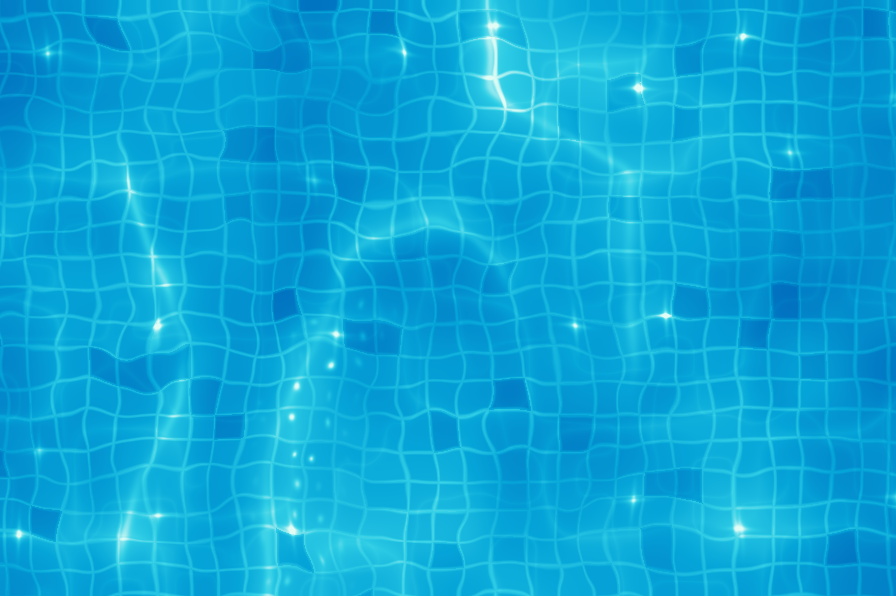
Give the GLSL for this texture, as a Shadertoy shader.

```glsl
// Sunlit swimming pool floor: square blue mosaic with pale grout, bent by
// rippling water. Light is summed as one scalar (noise, caustic curves, tile
// tint, grout, glints) and then mapped through a blue to white ramp.

#define ROWS 19.4          // tiles per canvas height
#define GROUT_WIDTH 0.055  // half width, in tiles
#define GROUT_LIGHT 0.21
#define RIPPLE 0.85        // refraction strength, in tiles
#define TILE_VARIATION 0.09
#define DARK_TILES 0.05    // share of deep blue tiles
#define BASE_LIGHT 0.43
#define GLINT_GRID 5.0     // glint cells per canvas height
#define GLINT_SHARE 0.42

const vec3 DEEP  = vec3(0.00, 0.42, 0.74);
const vec3 WATER = vec3(0.02, 0.65, 0.85);
const vec3 PALE  = vec3(0.19, 0.81, 0.90);
const vec3 SUN   = vec3(0.88, 0.99, 0.96);

float hash(vec2 p) {
    return fract(sin(dot(p, vec2(127.1, 311.7))) * 43758.5453);
}

vec2 hash2(vec2 p) {
    return vec2(hash(p), hash(p + 37.3));
}

float noise(vec2 p) {
    vec2 i = floor(p), f = fract(p);
    f = f * f * f * (f * (f * 6.0 - 15.0) + 10.0);
    return mix(mix(hash(i), hash(i + vec2(1, 0)), f.x),
               mix(hash(i + vec2(0, 1)), hash(i + vec2(1, 1)), f.x), f.y);
}

vec2 noise2(vec2 p) {
    return vec2(noise(p), noise(p + 53.7)) - 0.5;
}

float bell(float d, float width) {
    return exp(-d * d / (width * width));
}

// Caustic thread: bright core inside a broad halo
float thread(float d) {
    return 0.20 * bell(d, 0.009) + 0.17 * bell(d, 0.045);
}

// Thin net of light along the middle contour of a noise field
float web(vec2 p) {
    return pow(1.0 - abs(2.0 * noise(p) - 1.0), 9.0);
}

// Large caustics: two wandering threads, an arch and its left leg
float caustics(vec2 p, float legX) {
    float left = p.x - 0.255 - 0.05 * cos(9.0 * (p.y - 0.4));
    float right = p.x - 0.82 - 0.24 * (1.0 - smoothstep(0.70, 0.86, p.y));
    right /= 1.0 + 1.3 * bell(p.y - 0.78, 0.06);
    vec2 a = (p - vec2(0.71, 0.43)) / vec2(0.17, 0.20);
    float arch = (length(a) - 1.0) * 0.18;
    float patchy = 0.35 + 1.1 * noise(p * 9.0 + 8.0);
    float sum = thread(left) * smoothstep(0.0, 0.1, p.y) * (1.0 - smoothstep(0.65, 0.85, p.y));
    sum += thread(right) * smoothstep(0.3, 0.5, p.y);
    sum += thread(arch) * smoothstep(0.2, 0.8, a.y);
    sum += 0.7 * thread(p.x - legX) * (1.0 - smoothstep(0.48, 0.62, p.y));
    sum += 0.30 * bell(length((p - vec2(0.685, 0.645)) / vec2(1.8, 1.0)), 0.045);
    return sum * patchy - 0.05 * (1.0 - smoothstep(0.7, 1.0, length(a)));
}

// Scattered sun glints: soft core with thin crossed rays
float glints(vec2 p) {
    vec2 q = p * GLINT_GRID, cell = floor(q);
    float sum = 0.0;
    for (int y = -1; y <= 1; y++)
    for (int x = -1; x <= 1; x++) {
        vec2 id = cell + vec2(x, y);
        float on = step(hash(id + 9.1), GLINT_SHARE);
        vec2 d = q - id - 0.15 - 0.7 * hash2(id);
        d += 0.25 * d.yx * (hash(id + 4.4) - 0.5);
        float rays = bell(d.x, 0.02) * bell(d.y, 0.16) + bell(d.y, 0.02) * bell(d.x, 0.13);
        float core = 0.6 * bell(length(d), 0.05) + 0.16 * bell(length(d), 0.22);
        sum += on * (0.35 + 0.65 * hash(id + 2.7)) * (core + 0.4 * rays);
    }
    return sum;
}

void mainImage(out vec4 fragColor, in vec2 fragCoord) {
    vec2 p = fragCoord / iResolution.y;
    float width = iResolution.x / iResolution.y;
    float pixel = ROWS / iResolution.y;

    // Refraction, calmer towards the right
    float calm = 1.0 - 0.45 * smoothstep(0.55 * width, 0.95 * width, p.x);
    vec2 bend = calm * RIPPLE * (0.8 * noise2(p * 10.0) + 0.35 * noise2(p * 21.0 + 5.0));
    vec2 t = p * ROWS + bend;
    vec2 id = floor(t), f = fract(t);
    vec2 wp = p + 0.02 * bend;

    // Broad water light, fine net, darker sides
    float light = BASE_LIGHT + 0.34 * (noise(wp * 3.2 + 2.0) - 0.5) + 0.22 * (noise(wp * 8.0) - 0.5);
    light += 0.13 * web(wp * 5.0 + 11.0) + 0.07 * web(wp * 15.0 + 3.0);
    float side = abs(p.x / width - 0.48) * 2.0;
    light += 0.05 - 0.22 * smoothstep(0.55, 1.05, side);
    float legX = 0.45 + 0.12 * smoothstep(0.2, 0.57, p.y);
    light += caustics(wp, legX);

    // Tile tint and grout
    light += TILE_VARIATION * (hash(id) - 0.5) - 0.17 * step(hash(id + 71.0), DARK_TILES);
    vec2 edge = min(f, 1.0 - f);
    float soft = max(0.045, 0.75 * pixel);
    vec2 line = 1.0 - smoothstep(GROUT_WIDTH - soft, GROUT_WIDTH + soft, edge);
    float grout = max(line.x, line.y);
    light += GROUT_LIGHT * grout * (0.5 + 0.9 * noise(p * 7.0 + 31.0));

    // Sparkles caught within the tiles beside the arch leg
    vec2 spot = f - 0.25 - 0.5 * hash2(id + 17.0);
    float zone = bell(p.x - legX - 0.04, 0.06) * (1.0 - smoothstep(0.45, 0.55, p.y));
    light += 0.75 * zone * hash(id + 6.0) * bell(length(spot * vec2(1.0, 0.7)), 0.10);
    light += 0.75 * glints(wp);

    // Light to colour
    vec3 color = mix(DEEP, WATER, smoothstep(-0.1, 0.6, light) * 0.3 + clamp(light / 0.5, 0.0, 1.0) * 0.7);
    color = mix(color, PALE, clamp((light - 0.5) / 0.35, 0.0, 1.0));
    color = mix(color, SUN, smoothstep(0.8, 1.3, light));
    fragColor = vec4(color, 1.0);
}
```
